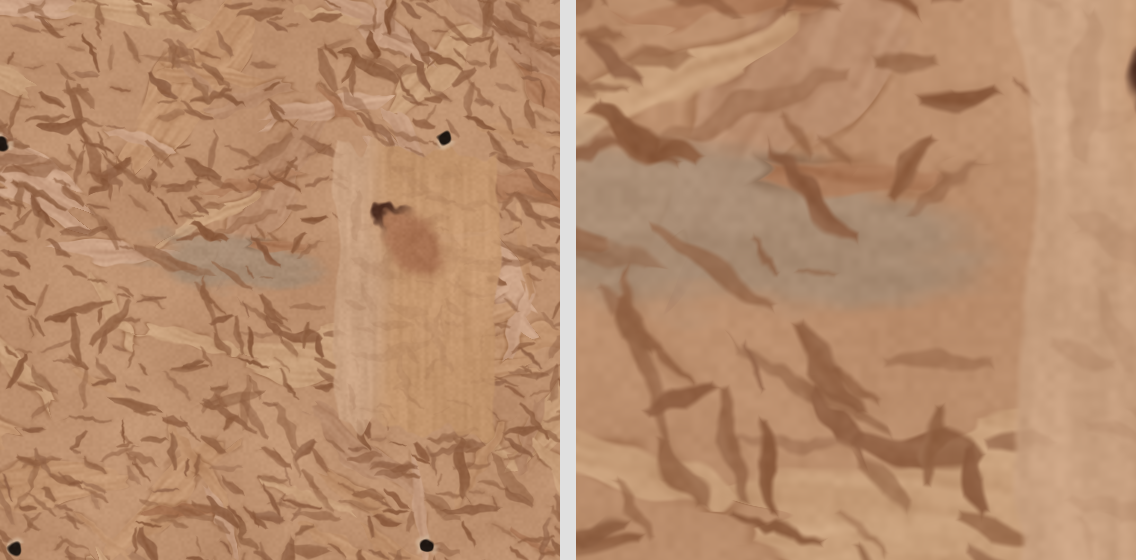
Left: the whole. Right: its middle third, enlarged.
This texture is drawn by a WebGL 2 fragment shader. Its source:

```glsl
#version 300 es
precision highp float;
// Oriented strand board: layers of ragged wood flakes scattered on jittered grids,
// a broad upright flake with a knot, a weathered grey patch, dark slivers and nail holes.
// Each flake is a warped box with its own tone, fibre grain and shaded rim.

#define SOFTNESS 0.0022
#define FIBRE_CONTRAST 0.075
#define RIM_SHADE 0.10
#define SLIVER_TONE vec3(0.53, 0.345, 0.235)
#define GREY_TONE vec3(0.635, 0.545, 0.46)
#define KNOT_TONE vec3(0.65, 0.43, 0.31)
#define PLANK_CENTER vec2(0.745, 0.485)
#define PLANK_HALF vec2(0.143, 0.25)
#define KNOT_CENTER vec2(0.735, 0.568)
#define PATCH_CENTER vec2(0.41, 0.53)
#define HOLE_SPACING vec2(0.775, 0.735)
#define HOLE_RADIUS 0.0115

uniform vec2 u_resolution;
out vec4 fragColor;

float hash(vec2 p) {
  return fract(sin(dot(p, vec2(127.1, 311.7))) * 43758.545);
}

float noise(vec2 p) {
  vec2 i = floor(p), f = fract(p);
  f = f * f * (3.0 - 2.0 * f);
  return mix(mix(hash(i), hash(i + vec2(1, 0)), f.x),
             mix(hash(i + vec2(0, 1)), hash(i + vec2(1, 1)), f.x), f.y);
}

float fbm(vec2 p) {
  return 0.55 * noise(p) + 0.3 * noise(p * 2.1 + 7.3) + 0.15 * noise(p * 4.3 + 3.1);
}

mat2 rotation(float a) {
  return mat2(cos(a), -sin(a), sin(a), cos(a));
}

vec3 woodTone(float pick) {
  if (pick < 0.30) return vec3(0.75, 0.57, 0.425);
  if (pick < 0.58) return vec3(0.785, 0.625, 0.48);
  if (pick < 0.77) return vec3(0.79, 0.63, 0.52);
  if (pick < 0.91) return vec3(0.715, 0.54, 0.42);
  return vec3(0.675, 0.475, 0.345);
}

// Flakes lean up to the right, with some crossing the others
float flakeAngle(vec2 c, float spread, float crossing) {
  float lean = mix(0.05, 0.9, noise(c * 3.0 + 2.0));
  return lean + (spread - 0.5) * 1.5 + (crossing < 0.16 ? 1.4 : 0.0);
}

// One layer: aspect is the width range, dark blends the tone to sliver brown
void addFlakes(inout vec3 color, vec2 p, float cells, float presence, vec2 aspect,
               float dark, float seed) {
  vec2 g = p * cells + seed * 0.37;
  for (int j = -1; j <= 1; j++)
  for (int i = -1; i <= 1; i++) {
    vec2 cell = floor(g) + vec2(i, j);
    vec2 key = cell + seed * 17.0;
    vec2 center = cell + vec2(hash(key + 3.1), hash(key + 5.7));
    float clump = mix(1.0, 2.0 * fbm(center / cells * 5.0 + 11.0), dark);
    if (hash(key) > presence * clump) continue;

    float angle = flakeAngle(center / cells, hash(key + 8.3), hash(key + 1.9));
    vec2 q = rotation(-angle) * (center - g) / cells;
    float len = mix(0.35, 0.8, hash(key + 2.3)) / cells;
    float wid = len * mix(aspect.x, aspect.y, hash(key + 4.9));
    if (length(q) > len * 1.3 + wid) continue;

    // Slanted, splintered ends and wavering sides
    vec2 w = q;
    w.x += q.y * (hash(key + 6.1) - 0.5) * 1.6;
    w.x += (noise(vec2(q.y * 110.0, 1.0) + key) - 0.5) * len * 0.4;
    w.y += (noise(vec2(q.x * 1.8 / wid * 0.35, 5.0) + key) - 0.5) * wid * 0.9;
    float taper = mix(0.3, 0.75, max(dark, hash(key + 9.7)));
    float d = max(abs(w.x) - len, abs(w.y) - wid * (1.0 - taper * abs(w.x) / len));

    float soft = max(SOFTNESS, 0.8 / u_resolution.y);
    float mask = smoothstep(soft, -soft, d);
    float fibre = noise(vec2(q.x * 18.0, q.y * 170.0) + key) - 0.5;
    float broad = noise(q * vec2(9.0, 45.0) + key) - 0.5;
    vec3 tone = mix(woodTone(hash(key + 7.7)), SLIVER_TONE, dark);
    tone += FIBRE_CONTRAST * (fibre + 0.7 * broad) * vec3(0.85, 1.0, 1.0);
    float rim = smoothstep(0.009, 0.0, abs(d)) * smoothstep(0.4, 0.8, noise(p * 28.0 + key));
    color -= RIM_SHADE * rim * (1.0 - mask) * (1.0 - dark) * vec3(0.9, 1.0, 1.0);
    float opacity = mix(0.95, mix(0.3, 0.95, hash(key + 12.1)), dark);
    color = mix(color, tone, mask * opacity);
  }
}

void main() {
  vec2 p = gl_FragCoord.xy / u_resolution.y;
  vec2 warped = p + 0.008 * (vec2(noise(p * 32.0), noise(p * 32.0 + 50.0)) - 0.5);
  vec3 color = mix(vec3(0.71, 0.53, 0.40), vec3(0.78, 0.61, 0.475), fbm(p * 8.0));

  // Broad and medium flakes
  addFlakes(color, warped, 3.2, 0.9, vec2(0.2, 0.42), 0.0, 1.0);
  addFlakes(color, warped, 5.0, 0.65, vec2(0.12, 0.32), 0.0, 2.0);

  // Weathered grey patch
  vec2 r = rotation(-0.12) * (PATCH_CENTER - warped) / vec2(0.17, 0.055);
  float patchMask = smoothstep(1.1, 0.6, length(r) + 0.8 * (fbm(p * vec2(14.0, 34.0)) - 0.5));
  color = mix(color, GREY_TONE + 0.05 * (noise(p * vec2(25.0, 90.0)) - 0.5), patchMask * 0.75);

  // Upright flake with vertical fibres
  vec2 b = abs(warped - PLANK_CENTER + vec2(0.018 * (noise(p * vec2(2.0, 9.0)) - 0.5),
           0.05 * (noise(vec2(p.x * 45.0, 3.0)) - 0.5))) - PLANK_HALF;
  float plank = smoothstep(0.003, -0.003, max(b.x, b.y));
  vec3 plankTone = mix(vec3(0.79, 0.635, 0.51), vec3(0.765, 0.585, 0.425),
                       smoothstep(0.67, 0.73, p.x + 0.04 * noise(p * 8.0)));
  plankTone += 0.05 * (noise(p * vec2(130.0, 12.0)) - 0.5) + 0.05 * (fbm(p * 11.0) - 0.5);
  color = mix(color, plankTone, plank * 0.94);

  // Thin pale strips, then slivers and crevices, fewer on the upright flake
  vec3 rough = color;
  addFlakes(rough, warped, 8.0, 0.42, vec2(0.09, 0.24), 0.0, 3.0);
  addFlakes(rough, warped, 13.0, 0.42, vec2(0.10, 0.28), 0.75, 4.0);
  addFlakes(rough, warped, 19.0, 0.40, vec2(0.12, 0.34), 0.85, 5.0);
  addFlakes(rough, warped, 31.0, 0.34, vec2(0.14, 0.40), 0.7, 6.0);
  color = mix(rough, color, plank * 0.8);

  // Knot with a dark crescent at its lower end
  vec2 k = rotation(-0.85) * (KNOT_CENTER - warped) / vec2(0.092, 0.05);
  float knot = length(k) + 0.7 * (fbm(p * 24.0) - 0.5);
  color = mix(color, KNOT_TONE + 0.1 * (fbm(p * 45.0) - 0.5), 0.8 * smoothstep(1.1, 0.55, knot));
  float crescent = smoothstep(0.17, 0.03, abs(knot - 0.82)) * smoothstep(0.35, 0.9, k.x);
  color = mix(color, vec3(0.25, 0.13, 0.09), 0.9 * crescent);

  // Nail holes with chipped pale rims
  vec2 h = p - 0.01;
  vec2 holeId = floor(h / HOLE_SPACING + 0.5);
  vec2 offset = vec2(hash(holeId + 0.7), hash(holeId + 1.7)) - 0.5;
  float hole = length(h - holeId * HOLE_SPACING - 0.05 * offset) + 0.006 * (noise(p * 90.0) - 0.5);
  float chip = smoothstep(0.024, 0.014, hole) * smoothstep(0.45, 0.7, noise(p * 50.0 + 4.0));
  color = mix(color, vec3(0.83, 0.72, 0.61), 0.7 * chip);
  color = mix(color, vec3(0.12, 0.09, 0.07), smoothstep(0.003, -0.002, hole - HOLE_RADIUS));

  // Gentle mottling and fine surface tooth
  color += 0.035 * (fbm(p * 6.0 + 20.0) - 0.5) + 0.03 * (noise(p * 190.0) - 0.5);
  fragColor = vec4(clamp(color, 0.0, 1.0), 1.0);
}
```
